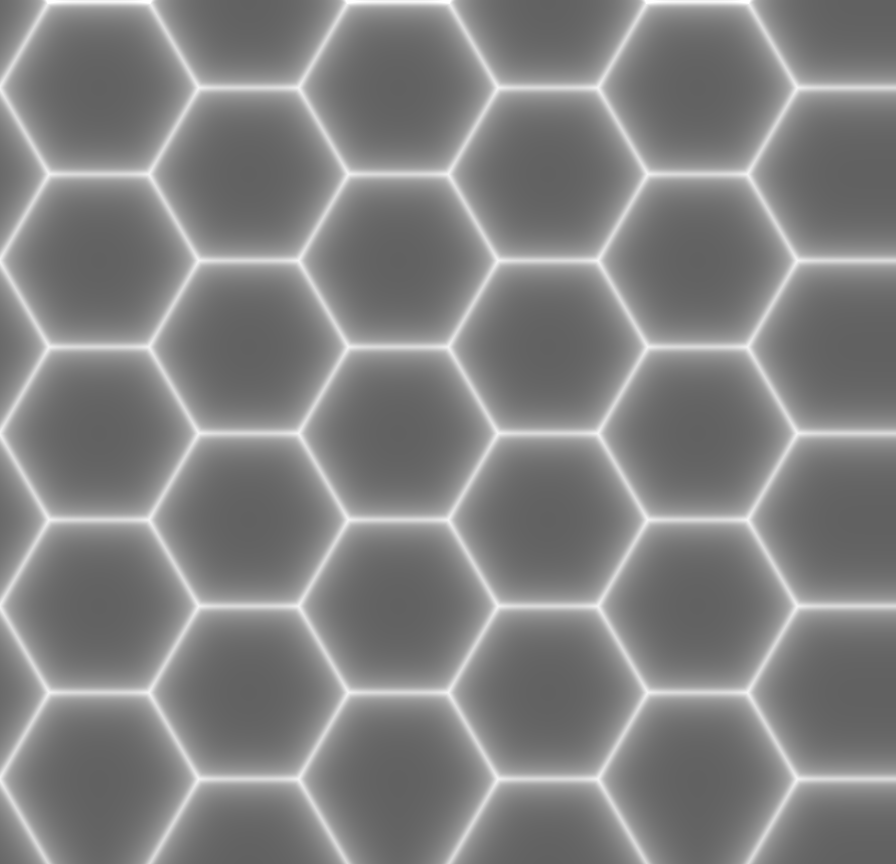
Write a Shadertoy shader that draws this pattern.

```glsl
// Honeycomb of grey hexagonal cells with soft, glowing pale borders.

const vec2 PERIOD = vec2(1.7320508, 1.0); // two staggered columns, one cell height

// Nearest point of a rectangular lattice that passes through origin
vec2 nearestOn(vec2 p, vec2 origin) {
    return origin + PERIOD * round((p - origin) / PERIOD);
}

// Centre of the hexagon that contains p
vec2 cellCentre(vec2 p) {
    vec2 origin = vec2(0.573, 0.492);
    vec2 a = nearestOn(p, origin);
    vec2 b = nearestOn(p, origin + 0.5 * PERIOD);
    return distance(p, a) < distance(p, b) ? a : b;
}

void mainImage(out vec4 fragColor, in vec2 fragCoord) {
    // Five cell heights fill the canvas
    vec2 p = fragCoord / iResolution.y * 5.0;
    vec2 centre = cellCentre(p);

    float glow = 0.0;
    float line = 0.0;
    for (int i = 0; i < 6; i++) {
        float angle = radians(30.0 + 60.0 * float(i));
        vec2 side = vec2(cos(angle), sin(angle));
        vec2 neighbour = centre + side;

        // Outermost cells stay open to the right and below
        if (neighbour.x > 5.2 || neighbour.y < -0.2) continue;

        // Depth is 0 on the border and 1 at the cell centre
        float depth = 1.0 - 2.0 * dot(p - centre, side);
        float strength = max(centre.y, neighbour.y) > 5.3 ? 0.26 : 0.145;
        glow += exp(-12.0 * depth);
        line = max(line, strength * exp(-pow(depth / 0.047, 2.0)));
    }

    // Rounded falloff towards the centre, with a narrow bright core
    float grey = 0.377 + 0.33 * pow(glow, 1.0 / 2.4) + line;
    fragColor = vec4(vec3(min(grey, 1.0)), 1.0);
}
```
